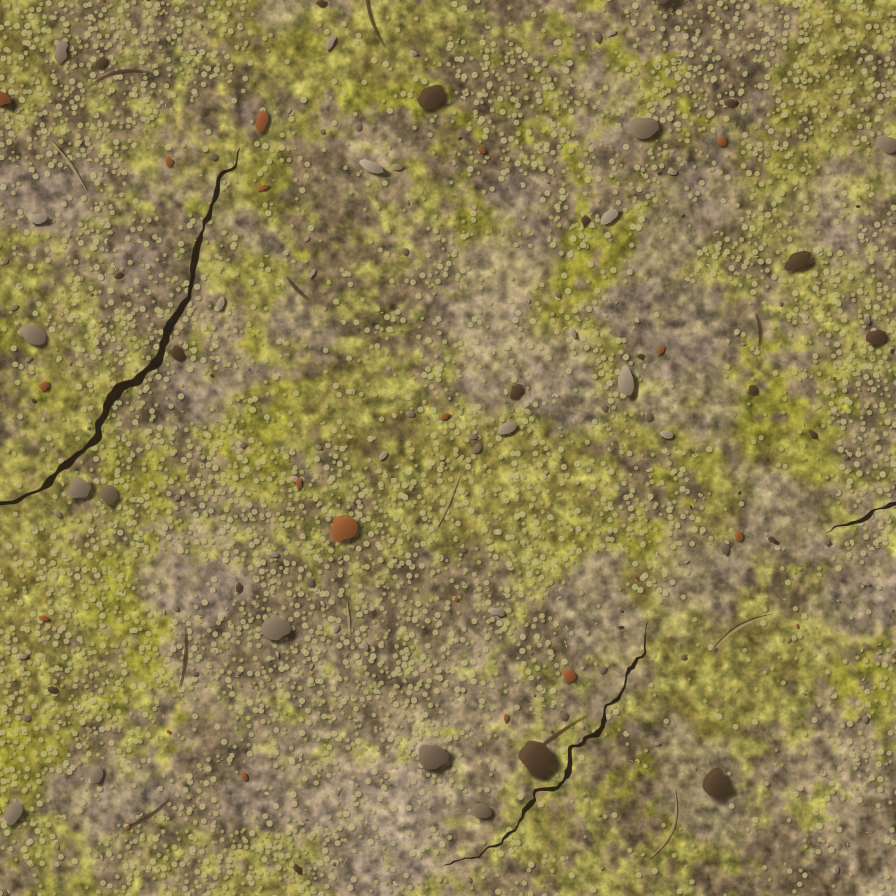
This texture is drawn by a WebGL 2 fragment shader. Its source:

```glsl
#version 300 es
precision highp float;
// Mossy dry soil with pale granules, pebbles, twigs and two diagonal cracks.
uniform vec2 u_resolution;
out vec4 fragColor;

const vec3 SOIL_DARK = vec3(0.47, 0.40, 0.29), SOIL_PALE = vec3(0.65, 0.58, 0.47);
const vec3 MOSS_DARK = vec3(0.46, 0.41, 0.20), MOSS_LIGHT = vec3(0.62, 0.59, 0.31);
const vec3 MOSS_VIVID = vec3(0.54, 0.52, 0.17), BARE_GREY = vec3(0.58, 0.51, 0.44);
const vec3 STONE_DARK = vec3(0.46, 0.39, 0.31), STONE_PALE = vec3(0.68, 0.61, 0.52);
const vec3 RUST = vec3(0.60, 0.36, 0.20), GRANULE = vec3(0.75, 0.71, 0.49);
const vec3 STRAW = vec3(0.66, 0.59, 0.40), BARK = vec3(0.34, 0.26, 0.18);
const vec3 SHADOW = vec3(0.14, 0.11, 0.07);
const vec2 SHADOW_DIR = vec2(0.8, -0.6);
const float GRANULE_FREQ = 135.0, GRAIN_FREQ = 105.0, GRAIN_CONTRAST = 1.05;
const float CRACK_WIDTH = 0.0042;

vec3 hash3(vec2 c) {
  vec3 v = fract(c.xyx * vec3(0.1031, 0.1030, 0.0973));
  v += dot(v, v.yxz + 33.33);
  return fract((v.xxy + v.yzz) * v.zyx);
}
float noise(vec2 p) {
  vec2 i = floor(p), f = fract(p), e = vec2(0.0, 1.0);
  f = f * f * (3.0 - 2.0 * f);
  return mix(mix(hash3(i).x, hash3(i + e.yx).x, f.x),
             mix(hash3(i + e.xy).x, hash3(i + e.yy).x, f.x), f.y);
}
float fbm(vec2 p) {
  float sum = 0.0, amp = 0.5333;
  for (int i = 0; i < 4; i++, amp *= 0.5) {
    sum += amp * noise(p);
    p = mat2(1.6, 1.2, -1.2, 1.6) * p + 17.3;
  }
  return sum;
}
mat2 rotation(float a) { return mat2(cos(a), sin(a), -sin(a), cos(a)); }
float cover(float d, float soft) { return 1.0 - smoothstep(-soft, soft, d); }
vec2 neighbour(int k) { return vec2(k % 3 - 1, k / 3 - 1); }

// Small bright grains, thinned out by the local density.
vec3 addGranules(vec3 col, vec2 p, float density, float px) {
  vec2 g = p * GRANULE_FREQ;
  float soft = px * GRANULE_FREQ * 0.7;
  for (int k = 0; k < 9; k++) {
    vec2 id = floor(g) + neighbour(k);
    vec3 h = hash3(id + 51.0);
    if (h.z > density) continue;
    float tone = hash3(id + 203.0).x, radius = mix(0.22, 0.48, tone);
    vec2 q = g - id - h.xy;
    col *= 1.0 - 0.2 * cover(length(q - 0.3 * SHADOW_DIR) - radius, soft);
    vec3 tint = mix(MOSS_LIGHT, GRANULE, 0.3 + 0.8 * tone);
    col = mix(col, tint, 0.8 * cover(length(q) - radius, soft));
  }
  return col;
}

// Uneven stones lit from the upper left, with a shadow.
vec3 addPebbles(vec3 col, vec2 p, float freq, float chance, float px) {
  vec2 g = p * freq;
  float soft = px * freq * 0.8;
  for (int k = 0; k < 9; k++) {
    vec2 id = floor(g) + neighbour(k);
    vec3 h = hash3(id + freq * 7.0), s = hash3(id + freq * 3.0 + 91.0);
    if (h.z > chance) continue;
    vec2 q = g - id - h.xy, stretch = vec2(1.0, mix(1.1, 2.1, s.y));
    float radius = mix(0.05, 0.17, s.z * s.z), tint = fract(s.x * 7.0 + s.y * 3.0);
    mat2 turn = rotation(s.x * 6.283);
    float rim = radius * (0.75 + 0.5 * noise(q * 1.6 / radius + id * 5.0));
    float body = length(turn * q * stretch) - rim;
    float shade = length(turn * (q - 0.45 * radius * SHADOW_DIR) * stretch) - rim;
    col = mix(col, SHADOW, 0.75 * cover(shade, soft + 0.2 * radius));
    vec3 stone = mix(STONE_DARK, STONE_PALE, s.y);
    stone = tint < 0.15 ? RUST : tint > 0.8 ? BARK : stone;
    stone *= 0.95 - 0.22 * dot(q, SHADOW_DIR) / radius;
    col = mix(col, stone, 0.92 * cover(body, soft));
  }
  return col;
}

// Thin bent stems, straw or bark coloured.
vec3 addTwigs(vec3 col, vec2 p, float freq, float chance, float px) {
  vec2 g = p * freq;
  float soft = px * freq * 0.8;
  for (int k = 0; k < 9; k++) {
    vec2 id = floor(g) + neighbour(k);
    vec3 h = hash3(id + 331.0), s = hash3(id + 477.0);
    if (h.z > chance) continue;
    vec2 q = rotation(s.x * 6.283) * (g - id - h.xy);
    float reach = mix(0.08, 0.27, s.y), bend = 3.0 * (s.z - 0.5);
    float ends = cover(abs(q.x) - reach, 0.02), width = 0.009 * (1.2 - abs(q.x) / reach);
    float side = (q.y - bend * q.x * q.x) / length(vec2(1.0, 2.0 * bend * q.x));
    col = mix(col, SHADOW, 0.55 * ends * cover(abs(side + 0.009) - width, soft));
    col = mix(col, s.z > 0.45 ? STRAW : BARK, 0.85 * ends * cover(abs(side) - width, soft));
  }
  return col;
}

// Tapered jagged cracks climbing to the right, wrapped at the borders.
vec3 addCracks(vec3 col, vec2 p, float px) {
  for (float n = 0.0; n < 2.0; n++) {
    vec2 start = vec2(0.93, 0.40) - n * vec2(0.43, 0.37);
    vec2 span = vec2(0.33, 0.44) - n * vec2(0.10, 0.17), dir = normalize(span);
    vec2 q = fract(p - start + 0.25) - 0.25;
    float t = dot(q, dir) / length(span), arch = sin(3.1416 * clamp(t, 0.0, 1.0));
    float bow = (0.075 - 0.045 * n) * arch + 0.045 * (fbm(vec2(t * 9.0, n * 13.0)) - 0.5);
    float side = abs(dot(q, vec2(dir.y, -dir.x)) - bow), inside = step(abs(t - 0.5), 0.5);
    float width = CRACK_WIDTH * (1.0 - 0.35 * n) * sqrt(max(arch, 0.0));
    width *= 0.4 + 1.1 * noise(vec2(t * 40.0, n));
    col = mix(col, SHADOW, 0.93 * inside * cover(side - width, px));
  }
  return col;
}

void main() {
  float px = 1.0 / min(u_resolution.x, u_resolution.y);
  vec2 p = gl_FragCoord.xy * px;
  float patches = fbm(p * 11.0 + 40.0), speck = fbm(p * 60.0 + 80.0);
  float bare = smoothstep(0.56, 0.72, fbm(p * 9.0 + 200.0));
  vec3 soil = mix(SOIL_DARK, SOIL_PALE, smoothstep(0.25, 0.75, 0.5 * (patches + speck)));
  vec3 moss = mix(MOSS_DARK, MOSS_LIGHT, smoothstep(0.25, 0.75, speck));
  moss = mix(moss, MOSS_VIVID, 0.65 * smoothstep(0.5, 0.7, fbm(p * 7.0 + 120.0)));
  float mossiness = fbm(p * 4.0 + 3.0) + 0.6 * patches + 0.7 * speck - 0.65;
  vec3 col = mix(soil, moss, smoothstep(0.33, 0.6, mossiness));
  col = mix(col, BARE_GREY, 0.7 * bare);
  col *= 1.0 + GRAIN_CONTRAST * (fbm(p * GRAIN_FREQ) - 0.5) + 0.3 * (patches - 0.5);
  float density = 0.08 + 0.55 * smoothstep(0.4, 0.62, fbm(p * 5.0 + 70.0));
  col = addGranules(col, p, density * (1.0 - 0.8 * bare), px);
  col = addTwigs(addCracks(col, p, px), p, 6.0, 0.45, px);
  col = addPebbles(addPebbles(col, p, 26.0, 0.2, px), p, 9.0, 0.45, px);
  fragColor = vec4(col, 1.0);
}
```
